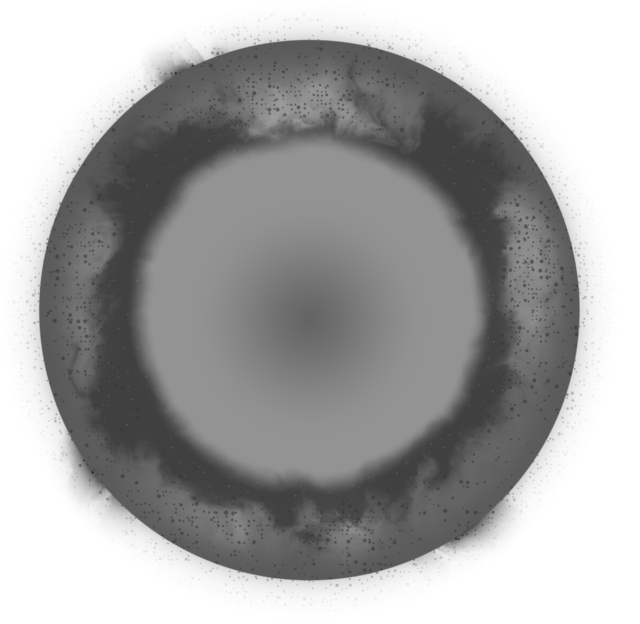
Write a Shadertoy shader that draws this background.

```glsl
// A grey disc with a soft pale core, ringed by dark smoke, bright haze and dust.
// Radial gradients set the disc and halo; warped value noise tears the smoke,
// and jittered grid cells scatter the specks.

float hash(vec2 p) {
    return fract(sin(dot(p, vec2(127.1, 311.7))) * 43758.5453);
}

float noise(vec2 p) {
    vec2 i = floor(p), f = fract(p);
    f = f * f * (3.0 - 2.0 * f);
    return mix(mix(hash(i), hash(i + vec2(1, 0)), f.x),
               mix(hash(i + vec2(0, 1)), hash(i + vec2(1, 1)), f.x), f.y);
}

float fbm(vec2 p) {
    float sum = 0.0, amp = 0.5;
    for (int i = 0; i < 5; i++) {
        sum += amp * noise(p);
        p = mat2(1.6, 1.2, -1.2, 1.6) * p + 7.3;
        amp *= 0.5;
    }
    return sum;
}

// Elliptical soft spot
float spot(vec2 p, vec2 centre, vec2 size) {
    vec2 q = (p - centre) / size;
    return exp(-dot(q, q));
}

// One round speck per grid cell, present with the given chance
float specks(vec2 p, float cells, float chance, float size) {
    vec2 g = p * cells, id = floor(g);
    vec2 jitter = 0.3 + 0.4 * vec2(hash(id + 3.1), hash(id + 8.7));
    float radius = size * (0.4 + 0.6 * hash(id + 5.3));
    float soft = cells / iResolution.y;
    float d = length(fract(g) - jitter);
    return step(hash(id + 1.9), chance) * (1.0 - smoothstep(radius - soft, radius + soft, d));
}

void mainImage(out vec4 fragColor, in vec2 fragCoord) {
    vec2 p = (fragCoord - 0.5 * iResolution.xy) / iResolution.y - vec2(-0.017, 0.003);
    float r = length(p);
    float pixel = 1.0 / iResolution.y;

    vec2 warp = vec2(fbm(p * 9.0 + 4.0), fbm(p * 9.0 + 19.0)) - 0.5;
    float smoke = fbm(p * 13.0 + warp * 2.5) - 0.48;
    vec2 q = p + warp * 0.05;

    // Bright haze on the ring
    float haze = spot(q, vec2(-0.01, 0.325), vec2(0.13, 0.055))
               + spot(q, vec2(0.355, 0.05), vec2(0.055, 0.13))
               + 0.9 * spot(q, vec2(0.06, -0.345), vec2(0.05, 0.065))
               + 0.6 * spot(q, vec2(-0.36, 0.09), vec2(0.04, 0.06))
               + 0.55 * spot(q, vec2(-0.36, -0.04), vec2(0.04, 0.06))
               + 0.6 * spot(q, vec2(-0.17, -0.335), vec2(0.11, 0.05));

    // Dark gaps in the smoke
    float gap = spot(p, vec2(0.29, 0.19), vec2(0.06, 0.07))
              + spot(p, vec2(-0.16, 0.33), vec2(0.05, 0.05))
              + spot(p, vec2(-0.28, -0.19), vec2(0.08, 0.10))
              + spot(p, vec2(0.24, -0.25), vec2(0.11, 0.06));

    // Ring: dark base, torn smoke, haze, then an even rim
    float cloud = smoothstep(0.325, 0.39, r + smoke * 0.2 + haze * 0.06 - gap * 0.025);
    float ring = mix(0.25, 0.365 + smoke * 0.12, cloud);
    ring += min(haze, 1.0) * (0.07 + 0.13 * cloud) * (1.0 + smoke * 1.6);
    ring = mix(ring, 0.35, 0.85 * smoothstep(0.37, 0.433, r));

    // Dust: dark grains gather in the haze, faint pale ones in the dark
    float density = clamp(0.08 + 0.4 * haze, 0.0, 0.5);
    float grains = max(specks(p, 85.0, density, 0.28),
                       specks(p + 0.37, 145.0, density, 0.27));
    ring = mix(ring, 0.22, 0.65 * grains * smoothstep(0.29, 0.32, r));
    ring += 0.12 * specks(p + 0.71, 130.0, 0.08, 0.15) * (1.0 - cloud);

    // Pale core with a dark heart set a little low
    float heart = length(p - vec2(0.0, -0.015));
    float core = mix(0.38, 0.575, smoothstep(-0.035, 0.195, heart));
    float coreEdge = 1.0 - smoothstep(0.255, 0.298, r + smoke * 0.025);
    float disc = mix(ring, core, coreEdge);

    // Halo: thin shade, loose tufts and stray specks on white
    float away = max(r - 0.433, 0.0);
    float tufts = spot(p, vec2(-0.22, 0.39), vec2(0.10, 0.07))
                + spot(p, vec2(0.24, 0.385), vec2(0.08, 0.07))
                + spot(p, vec2(0.36, 0.26), vec2(0.05, 0.07))
                + spot(p, vec2(-0.36, -0.28), vec2(0.07, 0.08))
                + spot(p, vec2(0.27, -0.36), vec2(0.10, 0.06));
    float shade = 0.16 * exp(-away / 0.018);
    shade += 0.6 * tufts * smoothstep(-0.06, 0.25, smoke) * exp(-away / 0.022);
    float stray = max(specks(p + 0.13, 95.0, 0.25, 0.23),
                      specks(p + 0.59, 150.0, 0.22, 0.23));
    shade += 0.32 * stray * exp(-away / 0.022);
    float halo = 1.0 - shade * (1.0 - smoothstep(0.04, 0.075, away));

    float inside = 1.0 - smoothstep(0.433 - pixel, 0.433 + pixel, r);
    fragColor = vec4(vec3(mix(halo, disc, inside)), 1.0);
}
```
